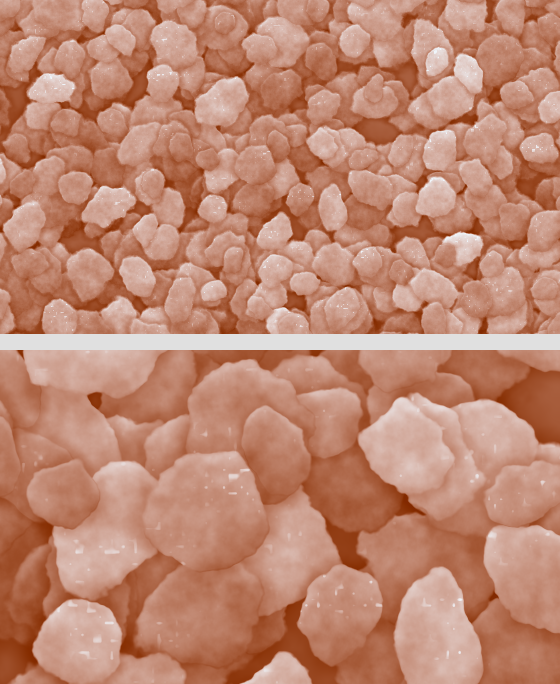
Top, the full canvas; bottom, a detail of the centre.
Give the GLSL for this texture, as a Shadertoy shader.

```glsl
float hash(vec2 p) {
    return fract(sin(dot(p, vec2(127.1, 311.7))) * 43758.5);
}

float noise(vec2 p) {
    vec2 i = floor(p), f = fract(p);
    f = f * f * (3.0 - 2.0 * f);
    return mix(mix(hash(i), hash(i + vec2(1, 0)), f.x),
               mix(hash(i + vec2(0, 1)), hash(i + vec2(1, 1)), f.x), f.y);
}

float fbm(vec2 p) {
    float sum = 0.0, amp = 0.5;
    for (int i = 0; i < 4; i++) {
        sum += amp * noise(p);
        p = mat2(1.6, 1.2, -1.2, 1.6) * p + 3.7;
        amp *= 0.5;
    }
    return sum / 0.94;
}

mat2 rotation(float a) {
    return mat2(cos(a), sin(a), -sin(a), cos(a));
}

// Rounded irregular polygon: 1 on the outline, 0 at the centre
float crystal(vec2 q, vec2 id, out vec2 normal) {
    float sum = 1e-6;
    normal = vec2(0);
    for (int k = 0; k < 7; k++) {
        vec2 seed = id + float(k) * vec2(3.1, 7.7);
        float a = (float(k) + 0.5 * hash(seed)) * 6.2832 / 7.0;
        vec2 dir = vec2(cos(a), sin(a));
        float reach = mix(0.78, 1.1, hash(seed + 5.3));
        float w = pow(max(dot(q, dir) / reach, 0.0), 10.0);
        sum += w;
        normal += dir * w;
    }
    normal /= sum;
    return pow(sum, 0.1);
}

// Salt colour from burnt orange through pink to white
vec3 saltColor(float v) {
    float r = 0.62 + 0.62 * (v - 0.31) - 0.3 * (v - 0.31) * (v - 0.52);
    return clamp(vec3(r, v, 1.25 * v - 0.22), 0.0, 1.0);
}

void mainImage(out vec4 fragColor, in vec2 fragCoord) {
    vec2 p = fragCoord / iResolution.y;
    vec2 rough = vec2(fbm(p * 32.0), fbm(p * 32.0 + 41.0)) - 0.5;
    float grit = fbm(p * 95.0) - 0.5;
    float glint = smoothstep(0.8, 0.98, noise(p * 170.0));
    float tone = 0.28 + 0.12 * fbm(p * 9.0);

    // Pile of grains, deepest layer first
    for (int layer = 0; layer < 8; layer++) {
        float level = float(layer) / 7.0;
        float cell = mix(0.18, 0.145, level) + 0.02 * sin(float(layer) * 2.4);
        mat2 turn = rotation(float(layer) * 1.13 + 0.3);
        vec2 g = turn * p / cell + float(layer) * 17.3;
        vec2 home = floor(g);

        for (int y = -1; y <= 1; y++)
        for (int x = -1; x <= 1; x++) {
            vec2 id = home + vec2(x, y);
            vec2 seed = id + float(layer) * 9.7;
            if (hash(seed + 2.2) > mix(0.95, 0.5, level)) continue;

            vec2 centre = id + 0.25 + 0.5 * vec2(hash(seed), hash(seed + 8.1));
            float radius = mix(0.28, 0.5, hash(seed + 4.4));
            float stretch = mix(1.0, 1.25, hash(seed + 6.6));
            mat2 spin = rotation(6.2832 * hash(seed + 1.9));
            vec2 q = spin * (g - centre + rough * 0.16) / radius;
            q *= vec2(1.0 / stretch, stretch);
            if (dot(q, q) > 5.0) continue;

            vec2 normal;
            float d = crystal(q, seed, normal);
            normal = (normal * spin) * turn;

            // Contact shadow on the grains below
            tone *= 1.0 - 0.2 * (1.0 - smoothstep(0.95, 1.4, d));

            float soft = mix(2.4, 1.3, level) / (iResolution.y * cell * radius);
            float cover = 1.0 - smoothstep(1.0 - soft, 1.0 + soft, d);
            if (cover <= 0.0) continue;

            // Translucent body with mottling and pale grains
            float cloud = fbm(p * 17.0 + seed * 2.3) - 0.5;
            float body = mix(0.47, 0.61, level) + 0.21 * (hash(seed + 3.3) - 0.5);
            body += 0.1 * step(0.84, hash(seed + 7.4)) * level;
            body += 0.26 * cloud + 0.13 * grit;

            // Facets lit from above, with a thin bright rim
            float light = dot(normal, vec2(-0.25, 0.95));
            body += 0.085 * light * smoothstep(0.2, 1.0, d);
            body += 0.05 * smoothstep(0.78, 0.95, d) * (0.4 + light);
            body -= 0.05 * smoothstep(0.94, 1.0, d);
            body += 0.22 * glint * smoothstep(-0.05, 0.2, cloud + 0.1 * light) * level;

            tone = mix(tone, body, cover);
        }
    }

    fragColor = vec4(saltColor(clamp(tone, 0.16, 0.96)), 1.0);
}
```
